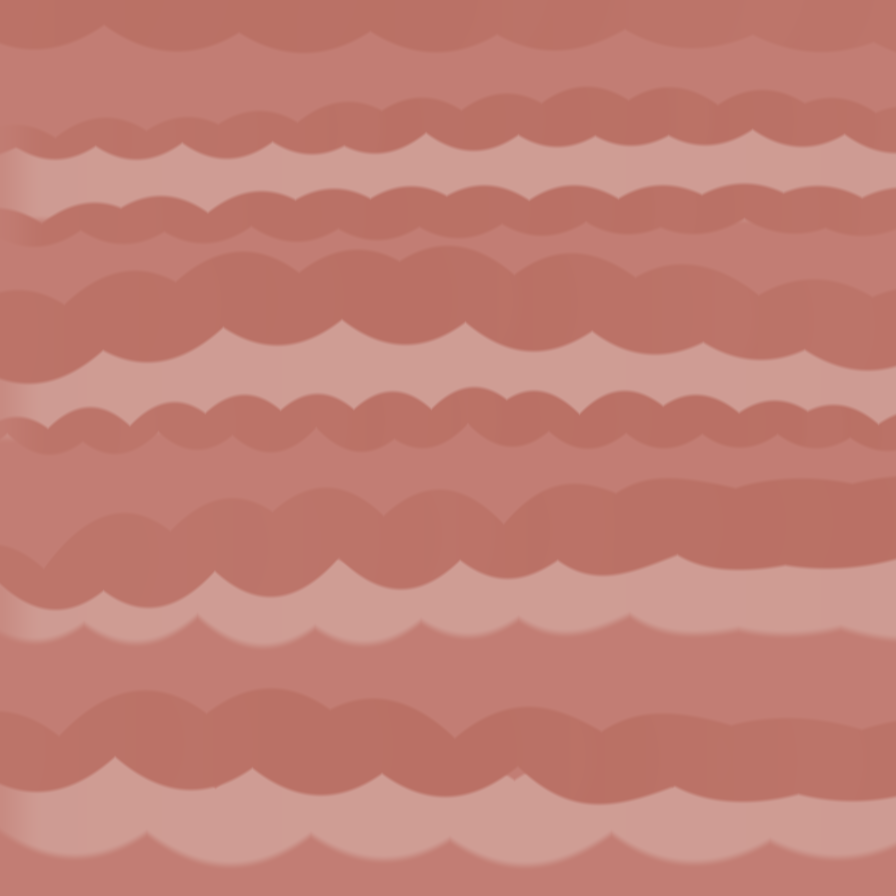
Write a WebGL 1 fragment shader that draws this pattern.

```glsl
precision highp float;
uniform vec2 u_resolution;

const vec3 BASE = vec3(0.762, 0.492, 0.455);
const vec3 DARK = vec3(0.728, 0.440, 0.395);
const vec3 PALE = vec3(0.812, 0.615, 0.582);
const float EDGE_BLUR = 0.003;
const float PALE_BLUR = 0.006;
const float LOBE_SHIFT = 0.3;   // sideways jitter of a lobe, in lobe widths
const float LOBE_DROP = 0.35;   // height jitter of a lobe, in lobe depths
const float DARK_MIN = 0.66;    // weakest opacity of a dark strand
const float TONE_JITTER = 0.16; // opacity change from lobe to lobe
const float SEAM_BEND = 5.0;    // roundness of the faint seams between lobes

float hash(float n) {
  return fract(sin(n * 127.1 + 11.7) * 4375.85);
}

// Smooth cubic through four heights spaced evenly across the canvas
float curve(vec4 heights, float x) {
  float t = 3.0 * x;
  float a = t - 1.0, b = t - 2.0, c = t - 3.0;
  return dot(heights, vec4(-a * b * c / 6.0, t * b * c / 2.0,
                           -t * a * c / 2.0, t * a * b / 6.0));
}

// Row of rounded lobes: about 0 at the tips, -1 at the cusps
float lobes(float x, float seed) {
  float best = -9.0;
  for (int i = -1; i <= 1; i++) {
    float id = floor(x) + float(i);
    float center = id + 0.5 + LOBE_SHIFT * (hash(id + seed) - 0.5);
    float d = 2.0 * (x - center);
    best = max(best, -LOBE_DROP * hash(id + seed + 37.0) - d * d);
  }
  return best;
}

// lobe = first lower cusp, lobe width, lobe depth, depth factor at the right
float band(vec2 p, vec4 top, vec4 bottom, vec4 lobe, float blur) {
  float x = (p.x - lobe.x) / lobe.y;
  float depth = lobe.z * mix(1.0, lobe.w, smoothstep(0.55, 0.85, p.x));
  float seed = 91.0 * lobe.x + 53.0 * top.x;
  float upper = curve(top, p.x) + depth * lobes(x + 0.5, seed);
  float lower = curve(bottom, p.x) - depth * lobes(x, seed + 19.0);
  return smoothstep(-EDGE_BLUR, EDGE_BLUR, upper - p.y)
       * smoothstep(-blur, blur, p.y - lower);
}

void addPale(inout vec3 color, vec2 p, vec4 top, vec4 bottom, vec4 lobe) {
  float fade = mix(0.4, 1.0, smoothstep(-0.01, 0.05, p.x));
  fade *= 0.94 + 0.06 * sin(3.1 * p.x);
  color = mix(color, PALE, fade * band(p, top, bottom, lobe, PALE_BLUR));
}

// heart = where along the strand its colour is strongest
void addDark(inout vec3 color, vec2 p, vec4 top, vec4 bottom, vec4 lobe,
             float heart, float endFade) {
  float middle = 0.5 * (curve(top, p.x) + curve(bottom, p.x));
  float rise = p.y - middle;
  float x = 2.0 * (p.x - lobe.x + SEAM_BEND * rise * rise) / lobe.y;
  float id = floor(x);
  float tone = mix(hash(id), hash(id + 1.0), smoothstep(0.75, 1.0, fract(x)));
  float away = (p.x - heart) / 0.42;
  float opacity = mix(DARK_MIN, 1.0, exp(-away * away));
  opacity += TONE_JITTER * (tone - 0.5);
  opacity *= mix(1.0, smoothstep(0.0, 0.05, p.x), endFade);
  float cover = band(p, top, bottom, lobe, EDGE_BLUR);
  // The pale layer never shows through the strand
  vec3 tint = mix(BASE, DARK, clamp(opacity, 0.0, 1.0));
  color = mix(color, tint, cover);
}

void main() {
  vec2 p = gl_FragCoord.xy / u_resolution;
  vec3 color = BASE;

  // Pale stripes, from top to bottom
  addPale(color, p, vec4(0.835, 0.850, 0.860, 0.850), vec4(0.755),
          vec4(0.0, 0.1, 0.0, 1.0));
  addPale(color, p, vec4(0.61, 0.66, 0.66, 0.63), vec4(0.51, 0.525, 0.53, 0.52),
          vec4(0.0, 0.1, 0.0, 1.0));
  addPale(color, p, vec4(0.36, 0.39, 0.41, 0.415), vec4(0.278, 0.277, 0.288, 0.286),
          vec4(0.098, 0.121, 0.023, 0.35));
  addPale(color, p, vec4(0.16, 0.165, 0.155, 0.15), vec4(0.040, 0.032, 0.032, 0.046),
          vec4(0.163, 0.17, 0.030, 0.8));

  // Dark scalloped strands, from top to bottom
  addDark(color, p, vec4(1.1), vec4(0.943, 0.937, 0.944, 0.933),
          vec4(0.124, 0.143, 0.022, 0.8), 0.3, 0.0);
  addDark(color, p, vec4(0.865, 0.884, 0.904, 0.885), vec4(0.822, 0.823, 0.833, 0.826),
          vec4(0.11, 0.092, 0.015, 0.9), 0.6, 0.8);
  addDark(color, p, vec4(0.770, 0.790, 0.796, 0.794), vec4(0.723, 0.729, 0.736, 0.733),
          vec4(0.092, 0.092, 0.014, 0.8), 0.5, 0.8);
  addDark(color, p, vec4(0.678, 0.724, 0.718, 0.685), vec4(0.562, 0.607, 0.603, 0.584),
          vec4(0.124, 0.132, 0.025, 0.8), 0.42, 0.0);
  addDark(color, p, vec4(0.537, 0.564, 0.568, 0.545), vec4(0.490, 0.493, 0.497, 0.493),
          vec4(0.097, 0.085, 0.019, 0.8), 0.7, 0.8);
  addDark(color, p, vec4(0.404, 0.454, 0.467, 0.469), vec4(0.314, 0.331, 0.354, 0.366),
          vec4(0.117, 0.127, 0.030, 0.25), 0.88, 0.0);
  addDark(color, p, vec4(0.212, 0.232, 0.211, 0.200), vec4(0.113, 0.107, 0.102, 0.104),
          vec4(0.137, 0.152, 0.030, 0.4), 0.5, 0.0);

  gl_FragColor = vec4(color, 1.0);
}
```
